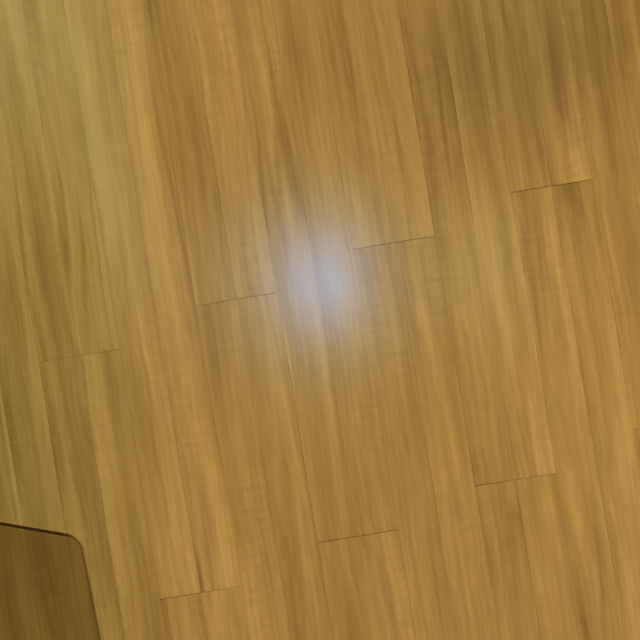
A Shadertoy shader for this texture:

```glsl
// Tilted two-strip wooden floor planks with streaky grain, soft lamp glare and a dark corner panel.
#define TILT 0.16
#define PLANK_WIDTH 0.1285
#define PLANK_LENGTH 1.1
#define SEAM_WIDTH 0.0008
#define BASE_TONE 0.70
#define GRAIN_CONTRAST 0.76
#define WOOD_DARK vec3(0.465, 0.335, 0.145)
#define WOOD_LIGHT vec3(0.710, 0.550, 0.280)
#define GLARE_COLOR vec3(0.70, 0.70, 0.76)
#define SHEEN_COLOR vec3(0.71, 0.62, 0.38)

vec2 hash2(vec2 p) {
    p = vec2(dot(p, vec2(127.1, 311.7)), dot(p, vec2(269.5, 183.3)));
    return fract(sin(p) * 43758.55) * 2.0 - 1.0;
}

// Gradient noise, roughly -0.7 to 0.7
float noise(vec2 p) {
    vec2 i = floor(p), f = fract(p);
    vec2 u = f * f * f * (f * (f * 6.0 - 15.0) + 10.0);
    vec2 e = vec2(0.0, 1.0);
    float low = mix(dot(hash2(i), f), dot(hash2(i + e.yx), f - e.yx), u.x);
    float high = mix(dot(hash2(i + e.xy), f - e.xy), dot(hash2(i + e.yy), f - e.yy), u.x);
    return mix(low, high, u.y);
}

// Soft elliptical spot of light
float spot(vec2 p, vec2 center, vec2 radius) {
    vec2 q = (p - center) / radius;
    return exp(-dot(q, q));
}

// Light-to-dark tone of the wood; x runs across the grain, y along it
float grainTone(vec2 p, vec2 board) {
    vec2 q = p + hash2(board) * 7.0;
    q.x += 0.012 * noise(q * vec2(5.0, 3.0)) + 0.003 * noise(q * vec2(14.0, 11.0));
    float broad = noise(q * vec2(24.0, 1.6));
    float streak = noise(q * vec2(58.0, 3.0) + 3.7);
    float fiber = noise(q * vec2(140.0, 7.0) + 9.1);
    float pores = noise(q * vec2(250.0, 26.0) + 5.3);
    float ripple = noise(q * vec2(32.0, 115.0)) * smoothstep(-0.1, 0.4, noise(q * vec2(11.0, 5.0)));
    float vein = 1.0 - smoothstep(0.0, 0.13, abs(noise(q * vec2(32.0, 2.0) + 1.9)));
    vein *= smoothstep(0.0, 0.35, noise(q * vec2(17.0, 2.8) + 6.4));
    float tone = 0.56 * broad + 0.44 * streak + 0.34 * fiber + 0.22 * pores + 0.22 * ripple;
    return tone - 0.38 * vein;
}

vec3 floorColor(vec2 p, float pixel) {
    // Columns with alternating end joints, each split into two strips
    float column = floor(p.x / PLANK_WIDTH);
    float strip = floor(2.0 * p.x / PLANK_WIDTH);
    float joint = 0.42 * mod(column, 2.0) + 0.024 * column - 0.025;
    float along = (p.y - joint) / PLANK_LENGTH;
    vec2 board = vec2(strip, floor(along));
    float shade = hash2(board + 4.2).x;
    float tone = BASE_TONE + 0.07 * shade + GRAIN_CONTRAST * grainTone(p, board);
    vec3 color = mix(WOOD_DARK, WOOD_LIGHT, clamp(tone, -0.1, 1.25));

    // Seams: barely visible along the sides, clearer and worn at the ends
    float side = abs(fract(2.0 * p.x / PLANK_WIDTH + 0.5) - 0.5) * 0.5 * PLANK_WIDTH;
    float end = abs(fract(along + 0.5) - 0.5) * PLANK_LENGTH;
    float sideLine = 1.0 - smoothstep(0.0, SEAM_WIDTH + pixel, side);
    float endLine = 1.0 - smoothstep(0.0, SEAM_WIDTH + pixel, end);
    float wear = 0.3 + 0.7 * smoothstep(-0.3, 0.3, noise(p * vec2(9.0, 6.0)));
    return color * (1.0 - wear * max(0.07 * sideLine, 0.20 * endLine));
}

vec3 addLight(vec3 color, vec2 uv, vec2 p) {
    // Uneven room light
    color *= 1.0 - 0.15 * spot(uv, vec2(0.80, 0.92), vec2(0.20, 0.18));
    color *= 1.0 - 0.09 * spot(uv, vec2(0.0, 0.28), vec2(0.20, 0.35));
    color *= 1.0 + 0.05 * spot(uv, vec2(1.0, 0.62), vec2(0.22, 0.45));
    color = mix(color, color * vec3(0.96, 1.0, 0.97), 1.0 - smoothstep(0.0, 0.35, uv.x));

    // Pale sheen broken up by the grain
    float broken = 0.85 + 0.5 * noise(p * vec2(32.0, 4.0));
    vec3 grain = color - mix(WOOD_DARK, WOOD_LIGHT, BASE_TONE);
    float sheen = 0.55 * spot(uv, vec2(0.04, 0.98), vec2(0.15, 0.20));
    sheen += 0.45 * spot(p, vec2(0.285, 0.64), vec2(0.055, 0.17));
    sheen += 0.38 * spot(uv, vec2(0.76, 0.58), vec2(0.085, 0.11));
    color = mix(color, SHEEN_COLOR + 0.5 * grain, clamp(sheen * broken, 0.0, 0.8));

    // Cool lamp reflection with a wide halo, grain still showing through
    float glare = 0.46 * spot(uv, vec2(0.505, 0.56), vec2(0.075, 0.095));
    glare += 0.38 * spot(uv, vec2(0.49, 0.56), vec2(0.145, 0.135));
    return mix(color, GLARE_COLOR + 0.6 * grain, clamp(glare * (0.75 + 0.3 * broken), 0.0, 0.88));
}

// Distance to the lower left panel: two slanted edges with a rounded corner
float panelDistance(vec2 uv) {
    float radius = 0.018;
    float top = dot(uv - vec2(0.0, 0.182), vec2(0.17, 0.985));
    float right = dot(uv - vec2(0.127, 0.150), vec2(0.98, 0.195));
    vec2 d = vec2(top, right) + radius;
    return length(max(d, 0.0)) + min(max(d.x, d.y), 0.0) - radius;
}

void mainImage(out vec4 fragColor, in vec2 fragCoord) {
    vec2 uv = fragCoord / iResolution.y;
    float pixel = 1.0 / iResolution.y;
    float c = cos(TILT), s = sin(TILT);
    vec2 p = vec2(c * uv.x + s * uv.y, c * uv.y - s * uv.x);
    vec3 color = addLight(floorColor(p, pixel), uv, p);

    // Shaded panel with a thin dark rim, strongest along the top
    float d = panelDistance(uv);
    float inside = 1.0 - smoothstep(-pixel, pixel, d);
    color = mix(color, color * vec3(0.76, 0.71, 0.62), inside);
    float rim = 1.0 - smoothstep(0.0008, 0.0012 + 1.5 * pixel, abs(d));
    float topEdge = 1.0 - smoothstep(0.09, 0.125, uv.x);
    color = mix(color, vec3(0.15, 0.10, 0.04), rim * mix(0.30, 0.88, topEdge));
    fragColor = vec4(clamp(color, 0.0, 1.0), 1.0);
}
```
